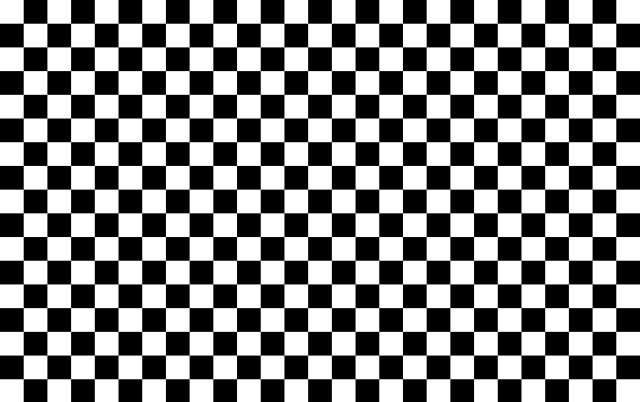
Write a Shadertoy shader that draws this pattern.

```glsl
// Black and white checkerboard of square cells, 27 across, anchored at the top left.

const float COLUMNS = 27.0;
const vec3 LIGHT = vec3(1.0);
const vec3 DARK = vec3(0.0);

// Integral of a square wave that is +1 on even cells and -1 on odd ones
vec2 squareWaveIntegral(vec2 p) {
    return 1.0 - abs(mod(p, 2.0) - 1.0);
}

// Box-filtered checker: 1 on light cells, 0 on dark, exact coverage at edges
float checker(vec2 p, float filterWidth) {
    float halfWidth = 0.5 * filterWidth;
    vec2 wave = (squareWaveIntegral(p + halfWidth)
               - squareWaveIntegral(p - halfWidth)) / filterWidth;
    return clamp(0.5 + 0.5 * wave.x * wave.y, 0.0, 1.0);
}

void mainImage(out vec4 fragColor, in vec2 fragCoord) {
    // Cell units, with y running down from the top edge
    float pixelSize = COLUMNS / iResolution.x;
    vec2 cell = vec2(fragCoord.x, iResolution.y - fragCoord.y) * pixelSize;

    fragColor = vec4(mix(DARK, LIGHT, checker(cell, pixelSize)), 1.0);
}
```
